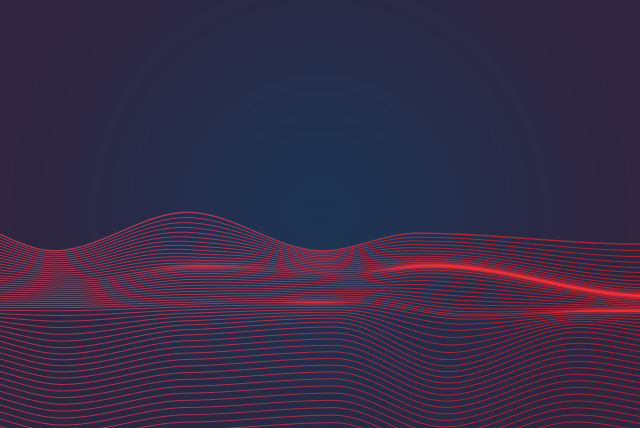
A WebGL 1 fragment shader for this background:

```glsl
precision highp float;
// Rolling sheet of fine red contour lines with glowing folds on a dark blue radial gradient.

uniform vec2 u_resolution;

// Eased step of height h between two positions
float ease(float a, float b, float x, float h) {
  return h * smoothstep(a, b, x);
}

float bell(float x, float center, float width) {
  float d = (x - center) / width;
  return exp(-d * d);
}

// Upper rim of the sheet
float crest(float x) {
  return 258.0 + ease(-70.0, 65.0, x, 42.0) - ease(65.0, 225.0, x, 46.0)
    + ease(225.0, 387.0, x, 46.0) - ease(387.0, 500.0, x, 21.0)
    + ease(500.0, 768.0, x, 13.0);
}

// First fold, where the lines gather
float upperFold(float x) {
  return 328.0 + ease(-60.0, 90.0, x, 6.0) - ease(90.0, 235.0, x, 15.0)
    + ease(250.0, 420.0, x, 8.0) - ease(420.0, 515.0, x, 9.0)
    + ease(520.0, 780.0, x, 36.0);
}

// Second fold
float lowerFold(float x) {
  return 368.0 - ease(60.0, 330.0, x, 6.0) + ease(420.0, 560.0, x, 16.0)
    - ease(580.0, 720.0, x, 6.0);
}

// Undulation of the open lines below the folds
float swell(float x) {
  return -12.0 + ease(-50.0, 75.0, x, 24.0) - ease(75.0, 225.0, x, 20.0)
    - ease(225.0, 400.0, x, 8.0) + ease(400.0, 530.0, x, 36.0)
    - ease(530.0, 690.0, x, 38.0) + ease(690.0, 820.0, x, 16.0);
}

void main() {
  // Canvas grid of 768 by 512 units, y measured downwards
  vec2 p = gl_FragCoord.xy / u_resolution * vec2(768.0, 512.0);
  p.y = 512.0 - p.y;
  float pixel = 768.0 / u_resolution.x;
  float x = p.x;

  // Radial backdrop
  float radius = length(p - vec2(384.0, 256.0));
  vec3 color = mix(vec3(0.115, 0.205, 0.335), vec3(0.185, 0.145, 0.245),
    smoothstep(-60.0, 430.0, radius));

  float top = crest(x);
  float foldA = upperFold(x);
  float foldB = lowerFold(x);
  float wave = swell(x);
  float glowA = 0.5 * bell(x, 245.0, 60.0) + smoothstep(420.0, 520.0, x);
  float glowB = 0.7 * bell(x, 378.0, 38.0) + smoothstep(630.0, 740.0, x);

  // Contour lines: rim to first fold, fold to fold, then widening downwards
  float ink = 0.0;
  for (int i = 0; i < 54; i++) {
    float n = float(i);
    float y;
    if (i < 14) {
      y = mix(top, foldA, 1.0 - pow(1.0 - n / 14.0, 1.0 + 0.8 * glowA));
    } else if (i < 28) {
      float f = (n - 14.0) / 14.0;
      float gathered = f * f * (3.0 - 2.0 * f);
      y = mix(foldA, foldB, mix(f, gathered, min(1.0, 0.6 * (glowA + glowB))));
    } else {
      float f = (n - 28.0) / 24.0;
      y = mix(foldB, 540.0, pow(f, 1.25)) + wave * smoothstep(0.0, 0.35, f);
    }
    float width = i == 0 ? 1.7 : 1.1;
    float cover = (0.5 * (width + pixel) - abs(p.y - y)) / pixel;
    ink += clamp(cover, 0.0, min(1.0, width / pixel));
  }
  vec3 lineColor = mix(vec3(0.86, 0.25, 0.36), vec3(0.86, 0.14, 0.19),
    smoothstep(150.0, 650.0, x));
  color = mix(color, lineColor, min(0.9, 0.72 * ink));

  // Light along the folds: a soft halo and a narrow core
  float halo = glowA * bell(p.y, foldA, 8.0) + 0.7 * glowB * bell(p.y, foldB, 6.0);
  float core = glowA * bell(p.y, foldA, 2.0) + glowB * bell(p.y, foldB, 1.6);
  color = mix(color, lineColor, min(0.35, 0.3 * halo));
  color = mix(color, vec3(1.0, 0.2, 0.22), min(0.85, 0.8 * core));

  gl_FragColor = vec4(color, 1.0);
}
```
